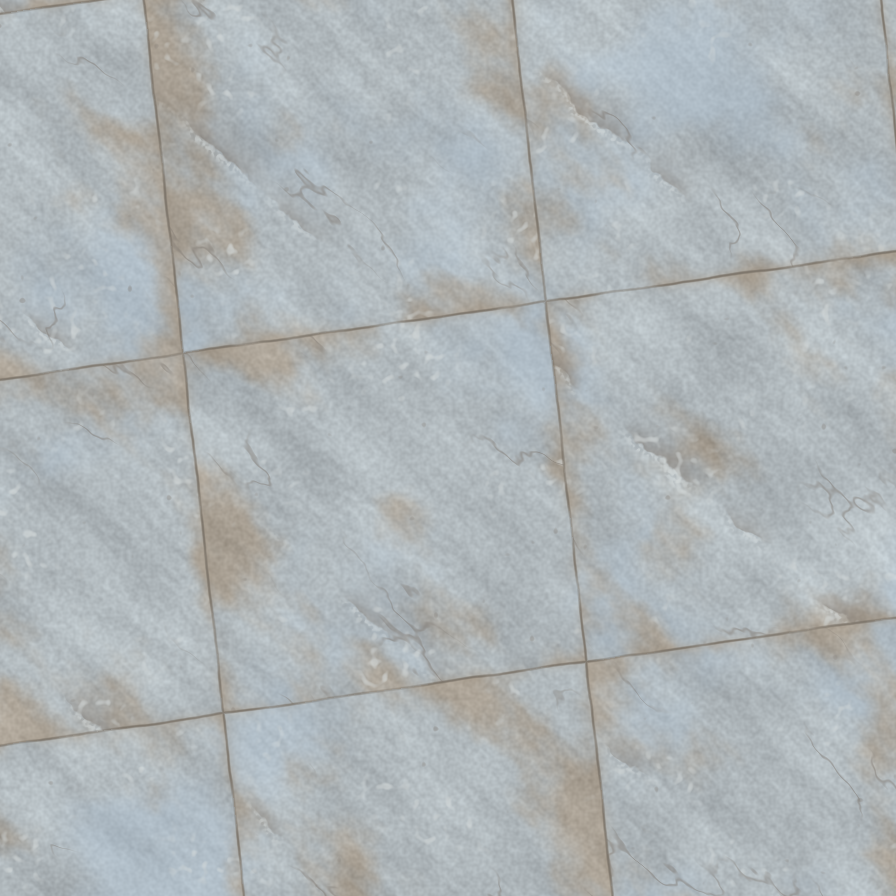
Reproduce this texture procedurally as a Shadertoy shader.

```glsl
const vec2 TILE_ACROSS = vec2(0.405, 0.058);
const vec2 TILE_UP = vec2(-0.045, 0.402);
const vec2 TILE_CORNER = vec2(0.2044, 0.6055);
const float JOINT_HALF_WIDTH = 0.0013;
const vec2 STREAK_DIR = vec2(0.72, -0.694);
const vec3 STONE_DARK = vec3(0.58, 0.605, 0.62);
const vec3 STONE_LIGHT = vec3(0.795, 0.833, 0.85);
const vec3 BLUE_WASH = vec3(0.68, 0.745, 0.80);
const vec3 STAIN = vec3(0.65, 0.60, 0.535);
const vec3 RIDGE_SHADE = vec3(0.50, 0.475, 0.45);
const vec3 CHALK = vec3(0.84, 0.86, 0.86);
const vec3 JOINT = vec3(0.47, 0.44, 0.40);

vec2 hash2(vec2 p) {
    vec3 q = fract(p.xyx * vec3(0.1031, 0.1030, 0.0973));
    q += dot(q, q.yzx + 33.33);
    return fract((q.xx + q.yz) * q.zy);
}

float cornerRamp(vec2 cell, vec2 offset) {
    float angle = 6.2832 * hash2(cell).x;
    return dot(vec2(cos(angle), sin(angle)), offset);
}

float gradientNoise(vec2 p) {
    vec2 i = floor(p), f = p - i;
    vec2 w = f * f * f * (f * (f * 6.0 - 15.0) + 10.0);
    vec2 e = vec2(1.0, 0.0);
    return mix(mix(cornerRamp(i, f), cornerRamp(i + e, f - e), w.x),
               mix(cornerRamp(i + e.yx, f - e.yx), cornerRamp(i + 1.0, f - 1.0), w.x), w.y);
}

float fbm(vec2 p) {
    float sum = 0.0, amplitude = 1.0;
    for (int i = 0; i < 5; i++) {
        sum += amplitude * gradientNoise(p);
        p = mat2(1.6, 1.2, -1.2, 1.6) * p + 17.3;
        amplitude *= 0.5;
    }
    return sum;
}

vec3 stone(vec2 p, vec2 tile, vec2 f) {
    vec2 seed = hash2(tile + 23.0);
    vec2 q = p + 9.0 * seed + 5.0;
    vec2 s = vec2(dot(q, STREAK_DIR), dot(q, vec2(-STREAK_DIR.y, STREAK_DIR.x)));

    // Cloudy base with slanted streaks and grain
    float cloud = fbm(q * 8.0);
    float streak = fbm(s * vec2(5.0, 22.0));
    float fine = gradientNoise(s * vec2(38.0, 150.0));
    float grain = gradientNoise(q * 130.0) + gradientNoise(q * 240.0);
    float light = 0.52 + 0.2 * cloud + 0.3 * streak + 0.16 * fine + 0.2 * grain;
    vec3 color = mix(STONE_DARK, STONE_LIGHT, clamp(light, 0.0, 1.0));

    // Broad blue wash that runs across tiles
    float wash = smoothstep(0.0, 0.5, fbm(p * 3.2 + 41.0) + 0.3 * cloud);
    color = mix(color, BLUE_WASH + 0.1 * (light - 0.5), 0.6 * wash);

    // Ochre stains, stronger toward tile edges
    vec2 fromCenter = abs(f - 0.5) * 2.0;
    float edge = pow(max(fromCenter.x, fromCenter.y), 4.0);
    float stain = smoothstep(0.15, 0.75, fbm(s * vec2(5.0, 8.0) + 70.0) + 0.4 * edge);
    color = mix(color, STAIN + 0.2 * (light - 0.5), 0.8 * stain);

    // Broken diagonal ridge: shaded step with a chalky lower lip
    float ridge = (f.y + 1.15 * f.x - 0.78 - 0.2 * (seed.x - 0.5)) / 1.52;
    ridge += 0.035 * fbm(q * 13.0) + 0.008 * gradientNoise(q * 90.0);
    float broken = smoothstep(-0.15, 0.3, gradientNoise(s * vec2(11.0, 4.0)));
    float slope = smoothstep(-0.003, 0.004, ridge) * exp(-max(ridge, 0.0) * 28.0);
    float lip = exp(-pow((ridge + 0.009) / 0.008, 2.0));
    color = mix(color, RIDGE_SHADE, 0.55 * broken * slope);
    color = mix(color, CHALK, 0.5 * broken * lip * smoothstep(-0.3, 0.3, grain));

    // Clustered chalk flecks, thin veins and small pits
    float cluster = smoothstep(0.05, 0.5, fbm(q * 9.0 + 30.0));
    float fleck = smoothstep(0.15, 0.5, gradientNoise(q * 85.0 + 12.0));
    color = mix(color, CHALK, 0.6 * cluster * fleck);
    float veinField = fbm(s * vec2(4.0, 10.0) + 55.0);
    float vein = 1.0 - smoothstep(0.0, 0.035, abs(veinField));
    float veinGate = smoothstep(0.1, 0.4, gradientNoise(q * 9.0 + 80.0));
    color = mix(color, RIDGE_SHADE, 0.45 * vein * veinGate);
    float pit = smoothstep(0.5, 0.65, gradientNoise(q * 75.0 + 60.0));
    return mix(color, RIDGE_SHADE, 0.35 * pit);
}

void mainImage(out vec4 fragColor, in vec2 fragCoord) {
    vec2 p = fragCoord / iResolution.y;
    float pixel = 1.0 / iResolution.y;

    // Skewed tile grid with slightly uneven edges
    vec2 grid = inverse(mat2(TILE_ACROSS, TILE_UP)) * (p - TILE_CORNER);
    grid += 0.004 * vec2(fbm(p * 14.0), fbm(p * 14.0 + 31.0));
    vec2 tile = floor(grid), f = grid - tile;
    vec3 color = stone(p, tile, f);

    // Thin worn joints with a faint soiled border
    vec2 gap = min(f, 1.0 - f) * vec2(length(TILE_ACROSS), length(TILE_UP));
    float d = min(gap.x, gap.y);
    float wear = smoothstep(-0.45, 0.3, gradientNoise(p * 24.0 + 8.0));
    float line = 1.0 - smoothstep(JOINT_HALF_WIDTH - pixel, JOINT_HALF_WIDTH + pixel, d);
    color = mix(color, STAIN, 0.4 * wear * exp(-d * 160.0));
    color = mix(color, JOINT, line * mix(0.4, 0.85, wear));

    fragColor = vec4(color, 1.0);
}
```
